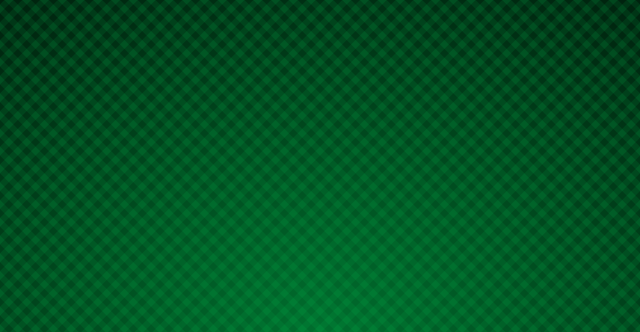
A WebGL 2 fragment shader for this pattern:

```glsl
#version 300 es
precision highp float;
// Diagonal green gingham: two crossing sets of translucent dark stripes,
// 36 repeats across, over a glow that rises from the bottom centre
// and fades into near-black upper corners.

uniform vec2 u_resolution;
out vec4 outColor;

// Coverage of a dark stripe filling half of each unit, centred on integers.
float stripe(float coord, float blur) {
    float fromLight = abs(fract(coord) - 0.5);
    return smoothstep(0.25 - blur, 0.25 + blur, fromLight);
}

void main() {
    // Canvas widths, measured from the top left.
    vec2 p = vec2(gl_FragCoord.x, u_resolution.y - gl_FragCoord.y) / u_resolution.x;
    float height = u_resolution.y / u_resolution.x;

    // Crossing stripes: 0 = light diamond, 1 = single stripe, 2 = overlap.
    vec2 diagonal = 36.0 * vec2(p.x + p.y, p.x - p.y);
    float blur = min(36.0 / u_resolution.x, 0.24);
    float layers = stripe(diagonal.x, blur) + stripe(diagonal.y, blur);

    // Wide elliptical glow; the weave gains contrast away from it.
    float falloff = length(vec2(0.75 * (p.x - 0.5), p.y - height));
    float glow = 0.47 - 0.42 * falloff;
    float contrast = mix(0.04, 0.068, smoothstep(0.0, 0.6, falloff));
    float green = glow + contrast * (1.0 - layers);

    outColor = vec4(green * vec3(0.0, 1.0, 0.415), 1.0);
}
```
